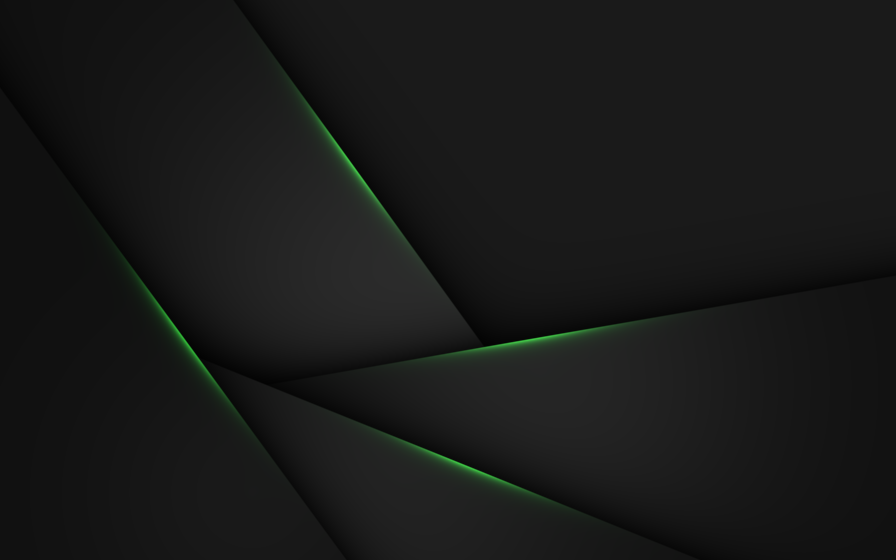
A Shadertoy shader for this background:

```glsl
// Dark overlapping panels with green light caught on their slanted edges.
// Each panel is a half plane stacked over the last: it casts a soft shadow
// beyond its edge, and carries a radial grey sheen and a glow inside it.

// Soft round sheen fading from a peak grey to near black
float sheen(vec2 p, vec2 center, float radius, float peak) {
    vec2 q = (p - center) / radius;
    return mix(0.062, peak, exp(-dot(q, q)));
}

// Lays a panel to the left of the line through lamp along heading
vec3 addPanel(vec3 below, vec2 p, vec2 lamp, vec2 heading, float grey, float glowLength) {
    vec2 dir = normalize(heading);
    float depth = dot(p - lamp, vec2(-dir.y, dir.x));
    float along = dot(p - lamp, dir) / glowLength;
    float inside = max(depth, 0.0);

    // Shadow cast on the layers underneath
    below *= 1.0 - 0.72 * exp(-max(-depth, 0.0) / 0.042);

    // Wide dim halo and thin bright core, both fading along the edge
    float halo = exp(-inside / 0.013) * exp(-along * along * 2.2);
    float core = exp(-inside / 0.0045) * exp(-along * along * 7.0);
    vec3 surface = vec3(grey)
        + vec3(0.03, 0.25, 0.05) * halo
        + vec3(0.13, 0.60, 0.14) * core;

    float pixel = 1.0 / iResolution.y;
    return mix(below, surface, smoothstep(-pixel, pixel, depth));
}

void mainImage(out vec4 fragColor, in vec2 fragCoord) {
    vec2 p = fragCoord / iResolution.y;

    // Flat backdrop, seen at the upper right
    vec3 color = vec3(0.102);

    // Broad diagonal band
    color = addPanel(color, p, vec2(0.628, 0.708), vec2(-0.448, 0.619),
                     sheen(p, vec2(0.76, 0.45), 0.50, 0.175), 0.27);
    // Right wedge
    color = addPanel(color, p, vec2(0.948, 0.3946), vec2(-1.110, -0.193),
                     sheen(p, vec2(0.96, 0.31), 0.42, 0.148), 0.30);
    // Bottom wedge
    color = addPanel(color, p, vec2(0.833, 0.1684), vec2(-0.892, 0.360),
                     sheen(p, vec2(0.68, 0.15), 0.42, 0.138), 0.27);
    // Left corner, on top of all
    color = addPanel(color, p, vec2(0.3285, 0.396), vec2(-0.619, 0.844),
                     sheen(p, vec2(0.45, 0.12), 0.30, 0.100), 0.28);

    fragColor = vec4(color, 1.0);
}
```
